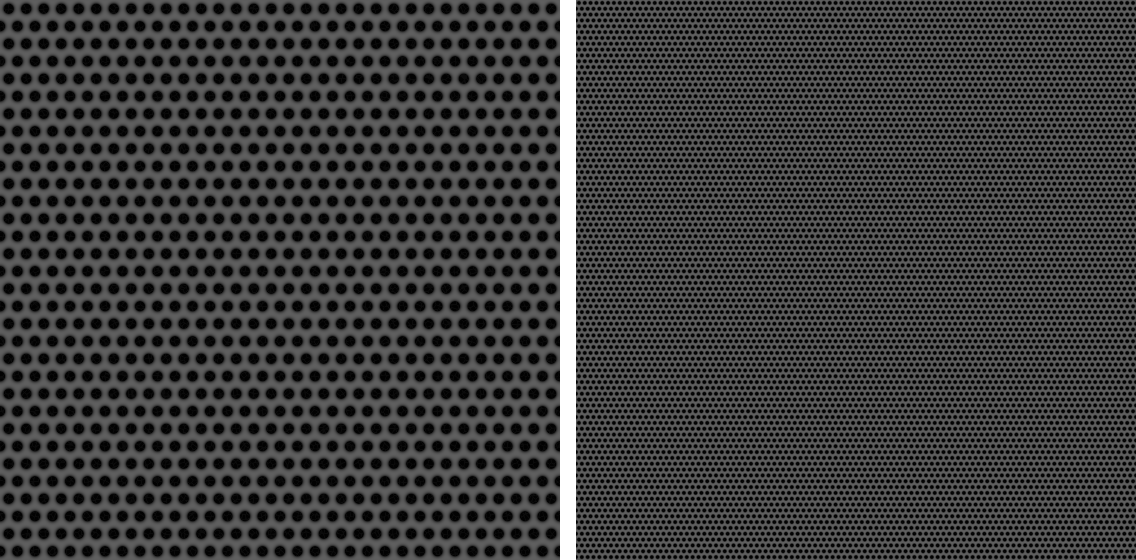
Left: one tile. Right: repeated 3 by 3.
Give the GLSL for this pattern, as a WebGL 1 fragment shader.

```glsl
precision highp float;
// Dark perforated metal: staggered round holes with soft shaded rims and faint veins inside.

uniform vec2 u_resolution;

#define PITCHES 32.0        // holes across and rows down (even, so the stagger wraps)
#define HOLE_RADIUS 0.262   // in pitches
#define SHADE_FALLOFF 0.095 // reach of the rim shading, in pitches
#define METAL_GREY 0.40
#define HOLE_GREY 0.008
#define VEIN_GREY 0.045
#define VEIN_CELLS 4.0      // vein cells per pitch
#define VEIN_WIDTH 0.10     // in vein cells

vec2 hash2(vec2 cell) {
  vec2 k = vec2(dot(cell, vec2(127.1, 311.7)), dot(cell, vec2(269.5, 183.3)));
  return fract(sin(k) * 43758.55);
}

// Gap between the two nearest scattered points: zero on cell borders.
float cellBorder(vec2 p, float period) {
  vec2 base = floor(p);
  float nearest = 8.0;
  float second = 8.0;
  for (int y = -1; y <= 1; y++) {
    for (int x = -1; x <= 1; x++) {
      vec2 cell = base + vec2(float(x), float(y));
      float d = length(cell + hash2(mod(cell, period)) - p);
      second = min(second, max(nearest, d));
      nearest = min(nearest, d);
    }
  }
  return second - nearest;
}

// Returns (distance to the nearest hole centre, light left by all nearby rims).
vec2 perforation(vec2 p) {
  float nearest = 8.0;
  float light = 1.0;
  for (int y = -1; y <= 1; y++) {
    float row = floor(p.y) + float(y);
    float stagger = 0.5 * mod(row, 2.0);
    float column = floor(p.x - stagger + 0.5);
    for (int x = -1; x <= 1; x++) {
      vec2 centre = vec2(column + float(x) + stagger, row + 0.5);
      float d = length(p - centre);
      nearest = min(nearest, d);
      light *= 1.0 - exp(-max(d - HOLE_RADIUS, 0.0) / SHADE_FALLOFF);
    }
  }
  return vec2(nearest, light);
}

void main() {
  vec2 p = gl_FragCoord.xy / u_resolution * PITCHES;
  float pixel = PITCHES / min(u_resolution.x, u_resolution.y);

  vec2 hole = perforation(p);
  float metal = METAL_GREY * hole.y;

  // Thin veins on the floor of each hole
  float border = cellBorder(p * VEIN_CELLS, PITCHES * VEIN_CELLS);
  float vein = 1.0 - smoothstep(0.0, VEIN_WIDTH + pixel * VEIN_CELLS, border);
  float pit = mix(HOLE_GREY, VEIN_GREY, vein);

  float outside = smoothstep(-0.5 * pixel, 0.5 * pixel, hole.x - HOLE_RADIUS);
  float grey = mix(pit, max(metal, HOLE_GREY), outside);
  gl_FragColor = vec4(vec3(grey), 1.0);
}
```
